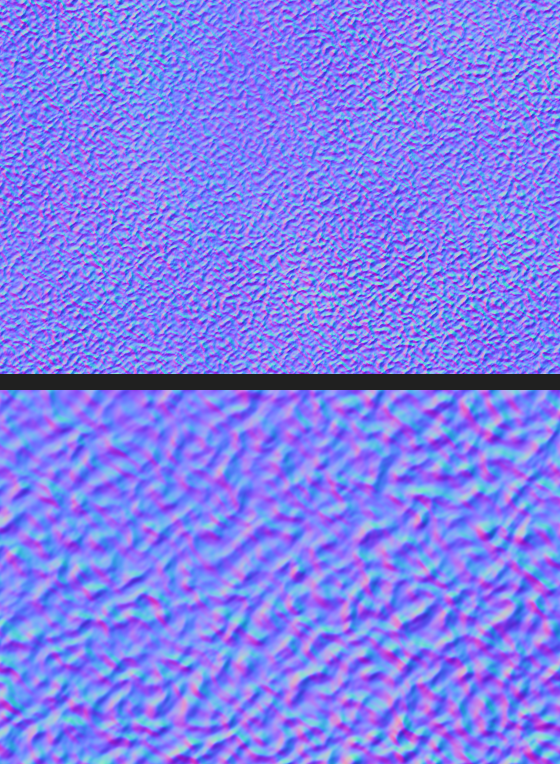
Top, the full canvas; bottom, a detail of the centre.
Reproduce this texture map procedurally as a WebGL 2 fragment shader.

```glsl
#version 300 es
precision highp float;

uniform vec2 u_resolution;
out vec4 fragColor;

#define GRAIN 82.0       // wrinkles per canvas height
#define STRETCH 0.62     // frequency along a wrinkle relative to across it
#define TILT 0.62        // main wrinkle direction, radians
#define CROSS_TILT -0.65 // direction of the crossing wrinkles
#define CROSS 0.78       // height of the crossing wrinkles
#define COARSE 0.55      // height of the wide bumps
#define FINE 0.13        // height of the small grain
#define CREASE 0.27      // how much valleys are steeper than plateaus
#define WARP 0.007       // bending of the wrinkles, in canvas heights
#define RELIEF 0.51      // overall steepness
#define SWELL 0.18       // slope of the broad undulation
#define STEP 0.0016      // slope sampling distance, in canvas heights

// Random unit vector for a lattice cell
vec2 cellGradient(vec2 cell) {
    uvec2 k = uvec2(ivec2(cell) + 4096);
    uint h = k.x * 1597334677u ^ k.y * 3812015801u;
    h = (h ^ (h >> 16)) * 2246822519u;
    h = (h ^ (h >> 13)) * 3266489917u;
    h ^= h >> 16;
    float angle = float(h & 65535u) / 65536.0 * 6.2831853;
    return vec2(cos(angle), sin(angle));
}

// Gradient noise with quintic blending
float noise(vec2 p) {
    vec2 cell = floor(p);
    vec2 f = p - cell;
    vec2 w = f * f * f * (f * (f * 6.0 - 15.0) + 10.0);
    vec2 e = vec2(1.0, 0.0);
    float a = dot(cellGradient(cell), f);
    float b = dot(cellGradient(cell + e.xy), f - e.xy);
    float c = dot(cellGradient(cell + e.yx), f - e.yx);
    float d = dot(cellGradient(cell + e.xx), f - e.xx);
    return mix(mix(a, b, w.x), mix(c, d, w.x), w.y);
}

vec2 noisePair(vec2 p) {
    return vec2(noise(p), noise(p + vec2(37.3, 71.9)));
}

// Noise drawn out along one direction
float wrinkles(vec2 p, float angle) {
    vec2 along = vec2(cos(angle), sin(angle));
    vec2 across = vec2(-along.y, along.x);
    return noise(vec2(dot(p, along) * STRETCH, dot(p, across)));
}

// Surface height, measured in grain units
float surfaceHeight(vec2 p) {
    vec2 q = (p + WARP * noisePair(p * 23.0)) * GRAIN;
    float h = wrinkles(q, TILT)
            + CROSS * wrinkles(q * 1.2 + 53.0, CROSS_TILT)
            + COARSE * noise(q * 0.55 + 17.0)
            + FINE * noise(q * 2.2 + 91.0);
    return h - CREASE * sqrt(h * h + 0.01);
}

void main() {
    vec2 p = gl_FragCoord.xy / u_resolution.y;

    // Local slope by central differences
    vec2 e = vec2(STEP, 0.0);
    vec2 slope = vec2(surfaceHeight(p + e.xy) - surfaceHeight(p - e.xy),
                      surfaceHeight(p + e.yx) - surfaceHeight(p - e.yx));
    slope /= 2.0 * STEP * GRAIN;

    // Calmer and rougher areas, then the broad undulation and a slight lean
    slope *= RELIEF * (1.0 + 0.6 * noise(p * 2.3 + 11.0));
    slope += SWELL * (noisePair(p * 3.1 + 5.0) + 0.6 * noisePair(p * 8.0 + 23.0));
    slope.x -= 0.035;

    // Surface direction encoded as colour, green pointing down
    vec3 normal = normalize(vec3(-slope.x, slope.y, 1.0));
    fragColor = vec4(0.5 + 0.5 * normal, 1.0);
}
```
